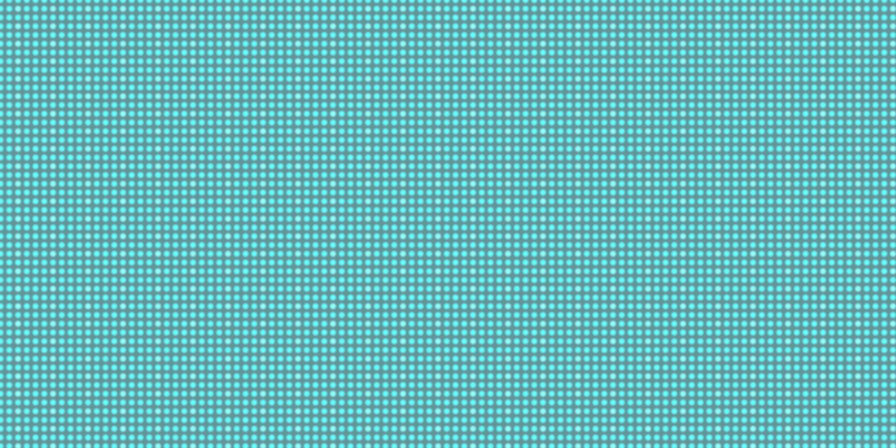
A Shadertoy shader for this pattern:

```glsl
// Square lattice of soft glowing cyan dots on a muted teal ground.
// Each cell holds one radial falloff; a regular sub-lattice of dots is paler,
// and a hash gives every dot a slight difference in brightness.

const float CELLS_DOWN = 51.2;              // repeats over the canvas height
const vec2 LATTICE_SHIFT = vec2(0.06, 0.0); // first dot from the corner, in cells
const float DOT_RADIUS = 0.32;              // half-bright radius, in cells
const float DOT_SOFTNESS = 0.21;            // half width of the falloff, in cells
const vec2 PALE_PERIOD = vec2(4.0, 2.0);    // columns and rows between pale dots
const vec2 PALE_OFFSET = vec2(2.0, 1.0);
const float BRIGHTNESS_JITTER = 0.02;

const vec3 GROUND_COLOR = vec3(0.38, 0.585, 0.605);
const vec3 DOT_COLOR = vec3(0.405, 1.0, 1.0);
const vec3 PALE_COLOR = vec3(0.57, 1.0, 0.99);

// Sine-free hash of a cell index, 0 to 1
float hash21(vec2 cell) {
    vec3 q = fract(cell.xyx * 0.1031);
    q += dot(q, q.yzx + 33.33);
    return fract((q.x + q.y) * q.z);
}

// 1 on every pale dot of the sub-lattice, otherwise 0
float paleMask(vec2 cell) {
    vec2 phase = mod(cell - PALE_OFFSET + 0.5, PALE_PERIOD);
    return step(phase.x, 1.0) * step(phase.y, 1.0);
}

void mainImage(out vec4 fragColor, in vec2 fragCoord) {
    // Lattice coordinates, counted from the upper left corner
    vec2 fromTop = vec2(fragCoord.x, iResolution.y - fragCoord.y);
    vec2 lattice = fromTop / iResolution.y * CELLS_DOWN - LATTICE_SHIFT;
    vec2 cell = floor(lattice + 0.5);
    float dist = length(lattice - cell);

    // Soft round dot, never sharper than a pixel
    float pixel = CELLS_DOWN / iResolution.y;
    float softness = max(DOT_SOFTNESS, 0.5 * pixel);
    float glow = 1.0 - smoothstep(DOT_RADIUS - softness, DOT_RADIUS + softness, dist);

    // Per-dot tint and brightness
    vec3 dotColor = mix(DOT_COLOR, PALE_COLOR, paleMask(cell));
    dotColor *= 1.0 - BRIGHTNESS_JITTER * hash21(cell);

    fragColor = vec4(mix(GROUND_COLOR, dotColor, glow), 1.0);
}
```
